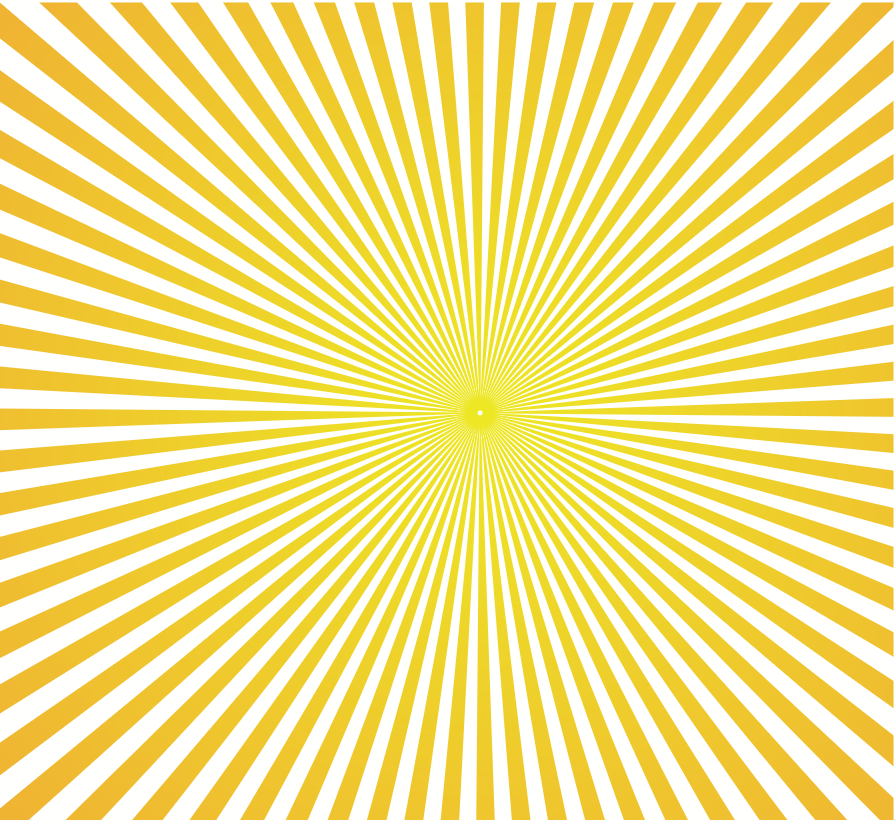
Write a WebGL 1 fragment shader that draws this background.

```glsl
precision highp float;
// Sunburst: evenly spaced golden rays on white, fanning out from a point
// right of the middle. Rays are angular repeats with a thin constant outline,
// so they merge into a bright core; their colour warms with the radius.

uniform vec2 u_resolution;

#define CENTER vec2(0.5358, 0.4964)  // fraction of the canvas
#define RAY_COUNT 72.0
#define RAY_TILT 0.0133              // radians
#define RAY_DUTY 0.5                 // ray share of each sector
#define OUTLINE 0.00043              // extra half width, canvas heights
#define DOT_RADIUS 0.003
#define MARGIN 0.003                 // white strip at top and right
#define FADE_RADIUS 0.77             // where the outer colour is reached

const float TAU = 6.283185;
const vec3 WHITE = vec3(1.0, 1.0, 0.995);
const vec3 LEMON = vec3(0.93, 0.91, 0.14);
const vec3 AMBER = vec3(0.94, 0.70, 0.20);

// Pixel coverage from a signed distance (positive is inside).
float coverage(float inside, float pixel) {
  return clamp(0.5 + inside / pixel, 0.0, 1.0);
}

// Coverage of the rays at offset p from their common centre.
float rays(vec2 p, float pixel) {
  float radius = length(p);
  float turn = (atan(p.y, p.x + 1e-7) - RAY_TILT) / TAU;
  float spacing = max(radius * TAU / RAY_COUNT, 1e-6);
  float fromAxis = abs(fract(turn * RAY_COUNT + 0.5) - 0.5) * spacing;
  float halfWidth = 0.5 * RAY_DUTY * spacing + OUTLINE;

  // Where sectors shrink below a pixel, use their average instead.
  float average = min(2.0 * halfWidth / spacing, 1.0);
  float crisp = coverage(halfWidth - fromAxis, pixel);
  return mix(average, crisp, smoothstep(1.0, 2.0, spacing / pixel));
}

void main() {
  float pixel = 1.0 / u_resolution.y;
  vec2 uv = gl_FragCoord.xy * pixel;
  vec2 size = u_resolution * pixel;
  vec2 p = uv - CENTER * size;
  float radius = length(p);

  // Rays with the central dot cut out
  float ink = rays(p, pixel) * coverage(radius - DOT_RADIUS, pixel);

  // White margins
  vec2 room = size - MARGIN - uv;
  ink *= coverage(min(room.x, room.y), pixel);

  // Radial colour shift
  vec3 gold = mix(LEMON, AMBER, clamp(radius / FADE_RADIUS, 0.0, 1.0));
  gl_FragColor = vec4(mix(WHITE, gold, ink), 1.0);
}
```
